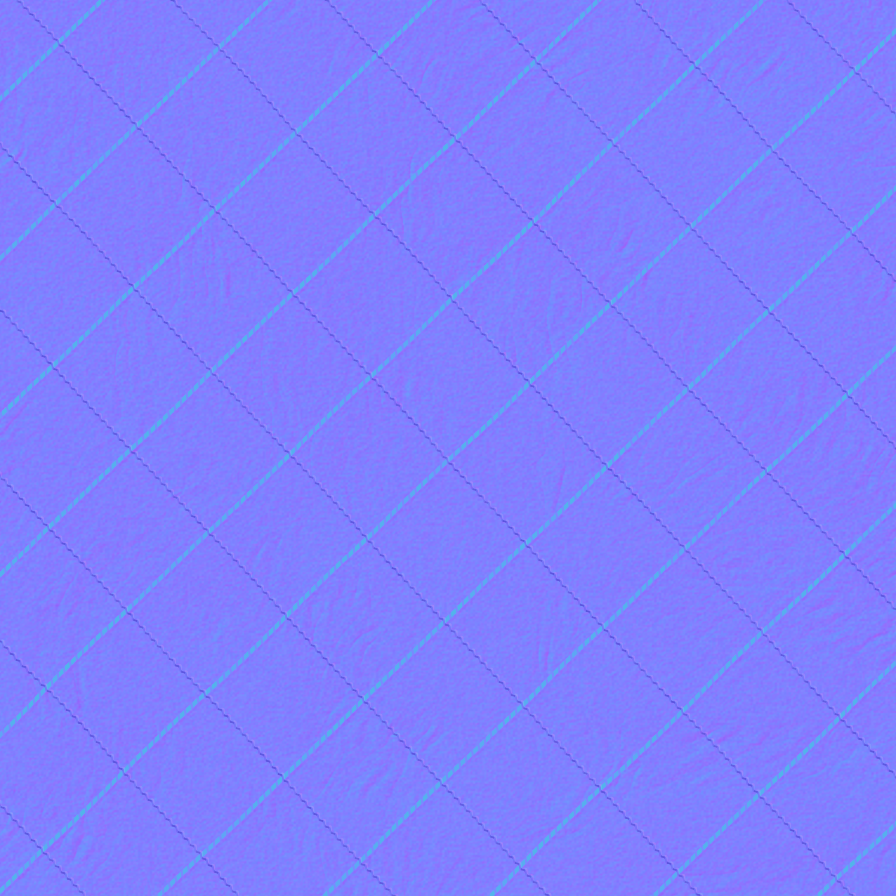
This texture map is drawn by a three.js fragment shader. Its source:

```glsl
// Normal map of quilted cloth: a skewed diamond grid of stitched seams over creased fabric.
// Creases are short stretched noise whose angle changes by region, turned into a slope along
// one diagonal; rising seams tilt up and left, falling seams are thin dark twisted thread.
varying vec2 vUv;

float hash(vec2 p) {
  vec3 q = fract(vec3(p.xyx) * 0.1031);
  q += dot(q, q.yzx + 33.33);
  return fract((q.x + q.y) * q.z);
}

float noise(vec2 p) {
  vec2 i = floor(p), f = fract(p);
  f = f * f * f * (f * (f * 6.0 - 15.0) + 10.0);
  return mix(mix(hash(i), hash(i + vec2(1, 0)), f.x),
             mix(hash(i + vec2(0, 1)), hash(i + vec2(1, 1)), f.x), f.y);
}

// Height of the creases: each region picks one angle and blends only with its neighbours
float creases(vec2 p) {
  vec2 bent = p + 0.02 * vec2(noise(p * 19.0 + 40.0), noise(p * 19.0 + 80.0));
  bent += 0.006 * vec2(noise(p * 50.0 + 140.0), noise(p * 50.0 + 180.0));
  float pick = 3.4 * noise(p * 5.0 + 9.0) + 0.7 - 0.9 * p.x + 0.5 * p.y;
  pick = clamp(pick, 0.0, 3.0);
  float height = 0.0;
  for (int i = 0; i < 4; i++) {
    float k = float(i), angle = 0.05 + 0.52 * k;
    vec2 along = vec2(cos(angle), sin(angle));
    vec2 q = vec2(dot(bent, along), dot(bent, vec2(-along.y, along.x)));
    float ridge = 1.0 - abs(2.0 * noise(q * vec2(20.0, 62.0) + 100.0 + 31.0 * k) - 1.0);
    float fold = noise(q * vec2(25.0, 105.0) + 200.0 + 17.0 * k);
    float fine = noise(q * vec2(60.0, 190.0) + 300.0 + 23.0 * k);
    height += (0.5 * ridge * ridge + 0.75 * fold + 0.3 * fine) * max(0.0, 1.0 - abs(pick - k));
  }
  return height * (0.35 + 0.9 * smoothstep(0.25, 0.8, noise(p * 13.0 + 70.0)));
}

// Height of the cloth grain
float grain(vec2 p) {
  return noise(p * vec2(210.0, 310.0) + 50.0) + 0.6 * noise(p * vec2(400.0, 440.0));
}

// Soft band around a line, full inside the core and gone at the rim
float band(float d, float core, float rim) {
  return 1.0 - smoothstep(core, rim, abs(d));
}

void main() {
  vec2 p = vUv;

  // Fabric slope, with slight undulation and fine grain
  vec2 stepUp = vec2(-0.0008, 0.0008);
  float slope = 0.34 * (creases(p + stepUp) - creases(p - stepUp));
  slope += 0.115 * (grain(p + stepUp) - grain(p - stepUp));
  slope += 0.03 * (noise(p * 8.0 + 5.0) - 0.5);
  vec2 tilt = slope * vec2(-0.9, 1.0);
  tilt += 0.08 * (vec2(noise(p * 380.0 + 60.0), noise(p * 380.0 + 300.0)) - 0.5);

  // Skewed grid: whole numbers of x are rising seams, of y falling seams
  vec2 wobble = 0.003 * (vec2(noise(p * 11.0 + 3.0), noise(p * 11.0 + 23.0)) - 0.5);
  vec2 c = p + wobble - vec2(0.5, 0.486);
  vec2 grid = vec2(dot(c, vec2(5.44, -5.66)), dot(c, vec2(5.83, 5.43)));
  vec2 d = (fract(grid + 0.5) - 0.5) / 7.9;

  // Rising seams: bright crisp stitches on a fainter groove
  float stitchAt = abs(fract(grid.y * 13.0 + d.x * 70.0) - 0.5);
  float stitch = 1.0 - smoothstep(0.27, 0.4, stitchAt);
  float wear = 0.75 + 0.5 * noise(p * 55.0 + 11.0);
  float rising = band(d.x, 0.0014, 0.0031);
  tilt = mix(tilt, vec2(-0.33, 0.37) * mix(0.32, 1.1, stitch) * wear, rising);
  tilt += vec2(0.07, -0.09) * band(d.x - 0.0045, 0.0004, 0.002) * (0.5 + 0.5 * stitch);

  // Falling seams: a thin twisted thread with a pale flank, swaying from side to side
  float turn = grid.x * 13.0;
  float sway = d.y + 0.0011 * sin(turn * 6.2832);
  float twist = abs(fract(turn + d.y * 90.0) - 0.5);
  float dark = 0.3 + 0.7 * (1.0 - smoothstep(0.2, 0.4, twist));
  float thread = band(sway, 0.0004, 0.0019) * dark;
  float flank = band(sway - 0.0022, 0.0004, 0.0018) * smoothstep(0.1, 0.4, twist);
  tilt += vec2(0.16, 0.06) * flank;
  tilt = mix(tilt, vec2(-0.32, -0.36), thread * wear * 0.85);

  vec3 normal = normalize(vec3(tilt + vec2(0.012, 0.0), 1.0));
  vec3 color = normal * 0.5 + 0.5;
  color.b -= 0.08 * thread;
  gl_FragColor = vec4(color, 1.0);
}
```
